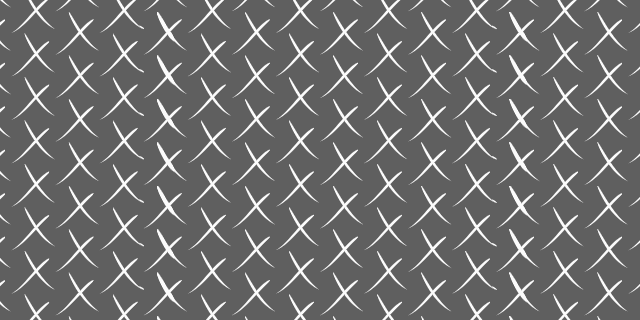
This pattern is drawn by a Shadertoy shader. Its source:

```glsl
float gradientAt(float lattice) {
    return fract(sin(lattice * 127.1) * 437.58) * 2.0 - 1.0;
}

float gradientNoise(float x) {
    float i = floor(x), f = x - i;
    return mix(gradientAt(i) * f, gradientAt(i + 1.0) * (f - 1.0), f * f * (3.0 - 2.0 * f));
}

// Coverage of a tapered brush stroke along y = k.x*x + k.y*x^2 + k.z*x^3
float stroke(vec2 p, vec2 span, vec3 k, vec2 taper, float halfWidth, float pixel) {
    float x = clamp(p.x, span.x, span.y);
    float t = (x - span.x) / (span.y - span.x);
    float curve = x * (k.x + x * (k.y + x * k.z));
    float slope = k.x + x * (2.0 * k.y + x * 3.0 * k.z);
    float d = length(vec2(p.x - x, (p.y - curve) / sqrt(1.0 + slope * slope)));

    // Normalise the taper so that its widest point equals halfWidth
    vec2 peak = taper / (taper.x + taper.y);
    float w = halfWidth * pow(t / peak.x, taper.x) * pow((1.0 - t) / peak.y, taper.y);
    return clamp((min(w, d + 0.5 * pixel) - max(-w, d - 0.5 * pixel)) / pixel, 0.0, 1.0);
}

float cross8(vec2 p, float variant, float pixel) {
    float weight = 0.031 + 0.003 * gradientNoise(variant * 0.73 + 0.4);
    float falling = weight;

    // One column in eight has a heavy, rough upper stroke
    if (variant == 3.0) {
        float rough = 1.0 + 0.25 * gradientNoise(p.x * 24.0 + p.y * 9.0);
        falling *= mix(1.65 * rough, 0.9, smoothstep(0.08, 0.16, p.x));
    }
    float ink = stroke(p, vec2(-0.27, 0.435), vec3(-1.44, 1.017, 0.0), vec2(0.5, 1.0), falling, pixel);
    ink = max(ink, stroke(p, vec2(-0.575, 0.307), vec3(1.08, -0.245, -0.936), vec2(1.0, 0.4), weight, pixel));

    // Its left neighbour ends in a split tip
    if (variant == 2.0) {
        vec2 tip = p - vec2(0.41, -0.40);
        ink = max(ink, stroke(tip, vec2(-0.07, 0.05), vec3(-0.55, 0.0, 0.0), vec2(0.5), 0.017, pixel));
    }
    return ink;
}

void mainImage(out vec4 fragColor, in vec2 fragCoord) {
    vec2 spacing = vec2(0.1377, 0.1358);
    vec2 p = fragCoord / iResolution.y - vec2(0.1130, 0.5607);
    float pixel = 1.0 / (iResolution.y * spacing.y);
    float nearest = floor(p.x / spacing.x + 0.5);

    // Strokes reach into neighbouring columns; odd columns drop by half a row
    float ink = 0.0;
    for (float side = -1.0; side <= 1.0; side++) {
        float column = nearest + side;
        vec2 local = vec2(p.x - column * spacing.x, p.y) / spacing.y;
        local.y = fract(local.y + 0.5 * mod(column, 2.0) + 0.535) - 0.535;
        ink = max(ink, cross8(local, mod(column, 8.0), pixel));
    }

    fragColor = vec4(mix(vec3(0.372), vec3(0.985), ink), 1.0);
}
```
